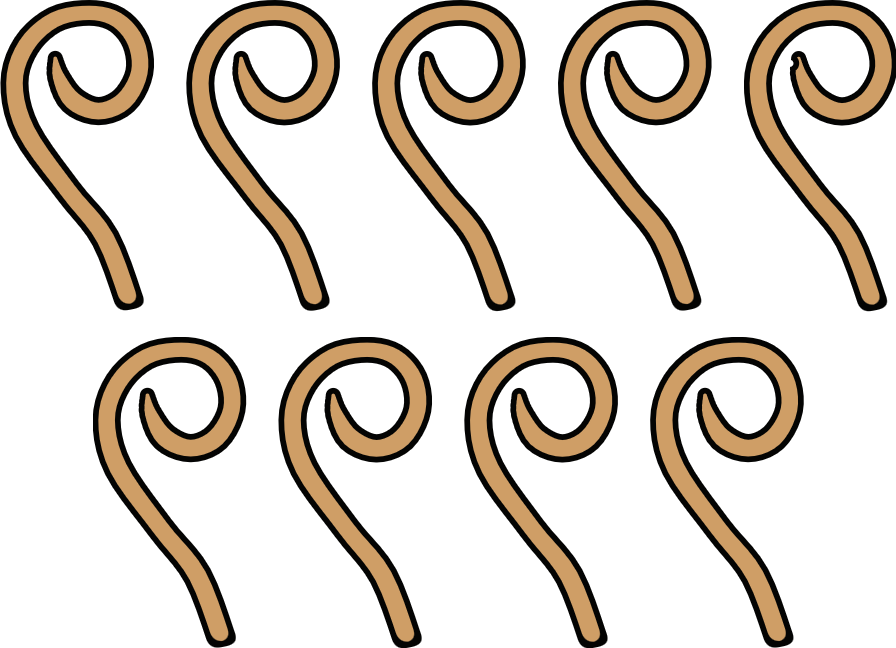
Write a WebGL 2 fragment shader that draws this pattern.

```glsl
#version 300 es
precision highp float;

uniform vec2 u_resolution;
out vec4 outColor;

// Layout, in units of 1/768 of the canvas width
const vec2 CANVAS = vec2(768.0, 554.0);
const vec2 PITCH = vec2(159.3, 288.0);
const float ROW_SHIFT = 79.0;
const float LINE_WIDTH = 4.9;

const vec3 PAPER = vec3(1.0);
const vec3 WOOD = vec3(0.81, 0.62, 0.40);
const vec3 INK = vec3(0.015, 0.015, 0.01);

// Spine of the crook from curled tip to foot: x, y, half width
const int KNOTS = 16;
const int STEPS = 5;
const vec3 SPINE[KNOTS] = vec3[KNOTS](
    vec3(47, 50, 6.5), vec3(50, 66, 10), vec3(62, 86, 12.5), vec3(84, 95, 12),
    vec3(106, 86, 12.5), vec3(119, 62, 12), vec3(116, 36, 12), vec3(100, 17, 11.5),
    vec3(76, 11, 11), vec3(46, 17, 11.5), vec3(22, 39, 12), vec3(12, 71, 12),
    vec3(22, 112, 12.5), vec3(58, 163, 12), vec3(90, 204, 12.5), vec3(112, 262, 12.5));

float hash(vec2 p) {
    return fract(sin(dot(p, vec2(127.1, 311.7))) * 43758.5453);
}

float smoothMax(float a, float b, float k) {
    float h = max(k - abs(a - b), 0.0) / k;
    return max(a, b) + 0.25 * h * h * k;
}

// Catmull-Rom interpolation between b and c
vec3 spline(vec3 a, vec3 b, vec3 c, vec3 d, float t) {
    return b + 0.5 * t * (c - a + t * (2.0 * a - 5.0 * b + 4.0 * c - d
        + t * (3.0 * (b - c) + d - a)));
}

// Distance to a capsule whose radius varies from a.z to b.z
float taperedCapsule(vec2 p, vec3 a, vec3 b) {
    vec2 ab = b.xy - a.xy;
    float h = clamp(dot(p - a.xy, ab) / dot(ab, ab), 0.0, 1.0);
    return length(p - a.xy - h * ab) - mix(a.z, b.z, h);
}

float crook(vec2 p) {
    float d = 1e4;
    for (int i = 0; i < KNOTS - 1; i++) {
        vec3 before = SPINE[max(i - 1, 0)];
        vec3 start = SPINE[i];
        vec3 end = SPINE[i + 1];
        vec3 after = SPINE[min(i + 2, KNOTS - 1)];
        vec3 from = start;
        for (int j = 1; j <= STEPS; j++) {
            vec3 to = spline(before, start, end, after, float(j) / float(STEPS));
            d = min(d, taperedCapsule(p, from, to));
            from = to;
        }
    }
    // Blunt foot with rounded corners
    float foot = dot(p - vec2(110.0, 265.0), normalize(vec2(0.2, 1.0)));
    return smoothMax(d, foot, 10.0);
}

// Small nick in the curled tip
float nick(float d, vec2 p, float amount) {
    return max(d, amount - length(p - vec2(39.5, 54.0)));
}

float coverage(float d, float pixel) {
    return clamp(0.5 - d / pixel, 0.0, 1.0);
}

void main() {
    vec2 uv = gl_FragCoord.xy / u_resolution;
    vec2 p = vec2(uv.x, 1.0 - uv.y) * CANVAS;
    float pixel = CANVAS.x / u_resolution.x;

    // Five crooks above, four staggered below
    float row = floor(p.y / PITCH.y);
    p -= vec2(0.4 + row * ROW_SHIFT, row * PITCH.y);
    float column = floor(p.x / PITCH.x);
    vec2 local = vec2(p.x - column * PITCH.x, p.y);
    vec3 color = PAPER;

    if (column >= 0.0 && column < 5.0 - row) {
        // Slight differences in height between crooks
        local.y /= 1.0 + 0.006 * hash(vec2(column, row));
        float d = crook(local);
        float nicked = step(3.5, column) * (1.0 - row);
        d = nick(d, local, 3.0 * nicked);
        color = mix(color, INK, coverage(d, pixel));
        color = mix(color, WOOD, coverage(d + LINE_WIDTH, pixel));
    }
    outColor = vec4(color, 1.0);
}
```
